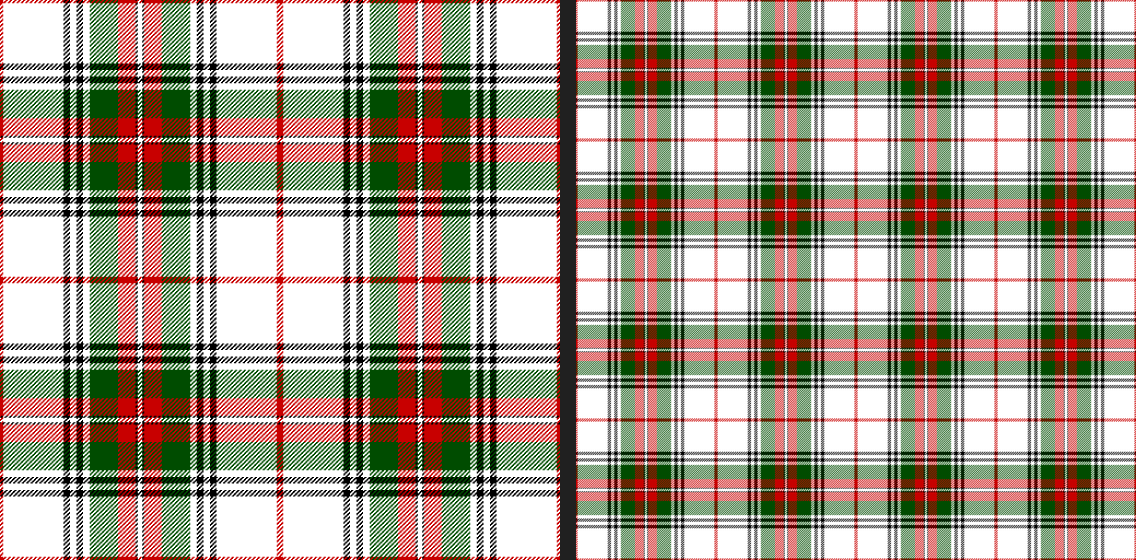
Left: one tile. Right: repeated 2 by 2.
Give the GLSL for this pattern, as a Shadertoy shader.

```glsl
// Dress tartan: mirrored green, red, black and white stripes in a 2/2 twill weave.

const float SETTS = 2.0;            // repeats across and down
const float SETT_THREADS = 256.0;   // threads in one mirrored repeat
const float TWILL_PERIOD = 4.0;     // two threads over, two under
const float TWILL_OVER = 2.0;
const int SUBSAMPLES = 4;           // samples per pixel side

const vec3 WHITE = vec3(1.0);
const vec3 BLACK = vec3(0.0);
const vec3 GREEN = vec3(0.0, 0.298, 0.0);
const vec3 RED   = vec3(0.784, 0.0, 0.0);

// Stripe limits in threads, measured from the thin red pivot line
const float RED_LINE = 3.0;
const vec2 OUTER_GUARD = vec2(58.0, 64.0);
const vec2 INNER_GUARD = vec2(70.0, 76.0);
const vec2 GREEN_BAND  = vec2(82.0, 108.0);
const vec2 RED_BAND    = vec2(108.0, 124.0);
const vec2 CORE_LINE   = vec2(124.0, 126.0);

bool within(float d, vec2 band) {
    return d > band.x && d < band.y;
}

// Dye of one thread, mirrored about both pivots of the sett
vec3 threadColor(float thread) {
    float t = mod(thread, SETT_THREADS) + 0.5;
    float d = min(t, SETT_THREADS - t);
    if (d < RED_LINE || within(d, RED_BAND)) return RED;
    if (within(d, GREEN_BAND)) return GREEN;
    if (within(d, OUTER_GUARD) || within(d, INNER_GUARD) || within(d, CORE_LINE)) return BLACK;
    return WHITE;
}

// Warp or weft shows on top along rising diagonals
vec3 weave(vec2 uv) {
    vec2 thread = floor(uv * SETTS * SETT_THREADS);
    bool warpOnTop = mod(thread.x - thread.y, TWILL_PERIOD) < TWILL_OVER;
    return threadColor(warpOnTop ? thread.x : thread.y);
}

void mainImage(out vec4 fragColor, in vec2 fragCoord) {
    // Box filter over the pixel smooths thread edges at any size
    vec3 sum = vec3(0.0);
    for (int j = 0; j < SUBSAMPLES; j++) {
        for (int i = 0; i < SUBSAMPLES; i++) {
            vec2 offset = (vec2(i, j) + 0.5) / float(SUBSAMPLES) - 0.5;
            sum += weave((fragCoord + offset) / iResolution.xy);
        }
    }
    fragColor = vec4(sum / float(SUBSAMPLES * SUBSAMPLES), 1.0);
}
```
